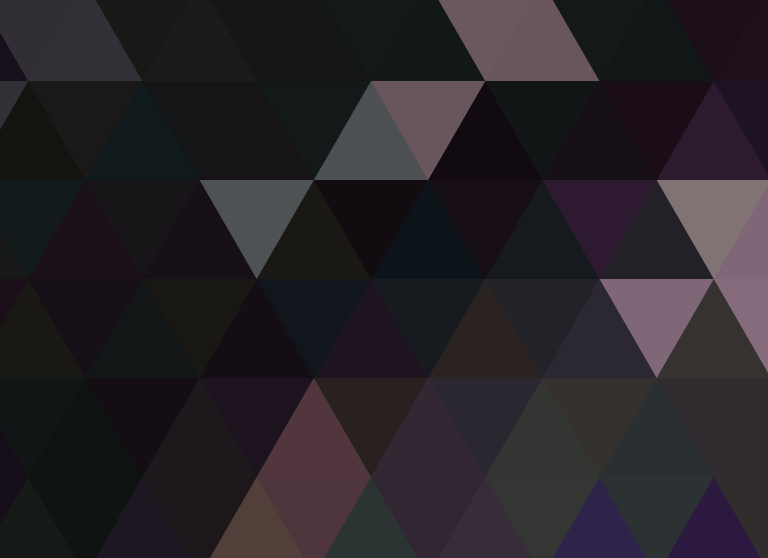
A Shadertoy shader for this background:

```glsl
const float SIDE = 0.1488;          // triangle side, in canvas widths
const float ROW = SIDE * 0.8660;    // triangle height
const float SHIFT = 0.114;          // sideways offset of the lattice
const int SAMPLES = 3;

const vec3 CHARCOAL = vec3(0.085, 0.075, 0.085);
const vec3 SLATE = vec3(0.190, 0.180, 0.195);
const vec3 PLUM = vec3(0.180, 0.135, 0.220);
const vec3 INDIGO = vec3(0.150, 0.115, 0.260);
const vec3 MAUVE = vec3(0.520, 0.430, 0.470);
const vec3 ROSE = vec3(0.430, 0.350, 0.360);
const vec3 STONE = vec3(0.330, 0.330, 0.310);
const vec3 RUST = vec3(0.295, 0.225, 0.230);
const vec3 ASH = vec3(0.200, 0.200, 0.210);

float hash(vec2 p) {
    return fract(sin(dot(p, vec2(127.1, 311.7))) * 43758.5453);
}

vec3 hash3(vec2 p) {
    return vec3(hash(p), hash(p + 17.3), hash(p + 41.9));
}

// Blend a colour into the cells inside a round patch
vec3 patchOf(vec3 base, vec3 tone, vec2 p, vec2 centre, float radius) {
    return mix(base, tone, smoothstep(radius + 0.1, radius, distance(p, centre)));
}

// Triangles meeting at a lattice vertex share its colour
vec3 vertexColor(vec2 id) {
    vec2 p = vec2(id.x + 0.5 * id.y, id.y);

    // Dark field, paler toward the lower right
    float ramp = smoothstep(0.0, 1.4, 0.35 * p.x - 0.5 * p.y);
    vec3 color = mix(CHARCOAL, SLATE, ramp);
    float pick = hash(id + 5.7);
    color = mix(color, PLUM, 0.8 * step(0.84, pick));
    color = mix(color, INDIGO, step(0.5, pick) * smoothstep(1.6, 2.0, 0.35 * p.x - 0.5 * p.y));

    // Pale patches
    color = patchOf(color, MAUVE, p, vec2(3.5, 0.35), 0.8);
    color = patchOf(color, ROSE, p, vec2(1.0, 2.0), 0.5);
    color = patchOf(color, STONE, p, vec2(-0.5, 1.0), 0.5);
    color = patchOf(color, RUST, p, vec2(-1.25, -2.5), 0.65);
    color = patchOf(color, ASH, p, vec2(-3.0, 2.0), 0.5);

    return color + (hash3(id) - 0.5) * 0.055;
}

vec3 triangleColor(vec2 q) {
    // Skew the plane so that each unit cell holds two triangles
    float v = q.y / ROW;
    vec2 lattice = vec2(q.x / SIDE + SHIFT - 0.5 * v, v);
    vec2 cell = floor(lattice);
    vec2 f = fract(lattice);
    float down = step(1.0, f.x + f.y);

    // Downward triangles join a vertex above; the outer rows join sideways
    vec2 upper = vec2(cell.x + step(-2.0, cell.y), min(cell.y + 1.0, 2.0));
    vec2 id = mix(cell, upper, down);
    float jitter = hash(cell + 0.37 * down) - 0.5;
    return vertexColor(id) + 0.012 * jitter;
}

void mainImage(out vec4 fragColor, in vec2 fragCoord) {
    // Average a small grid of samples for smooth edges
    vec3 sum = vec3(0.0);
    for (int y = 0; y < SAMPLES; y++) {
        for (int x = 0; x < SAMPLES; x++) {
            vec2 offset = (vec2(x, y) + 0.5) / float(SAMPLES) - 0.5;
            vec2 q = (fragCoord + offset - 0.5 * iResolution.xy) / iResolution.x;
            sum += triangleColor(q);
        }
    }
    vec3 color = sum / float(SAMPLES * SAMPLES);
    fragColor = vec4(clamp(color, 0.0, 1.0), 1.0);
}
```
